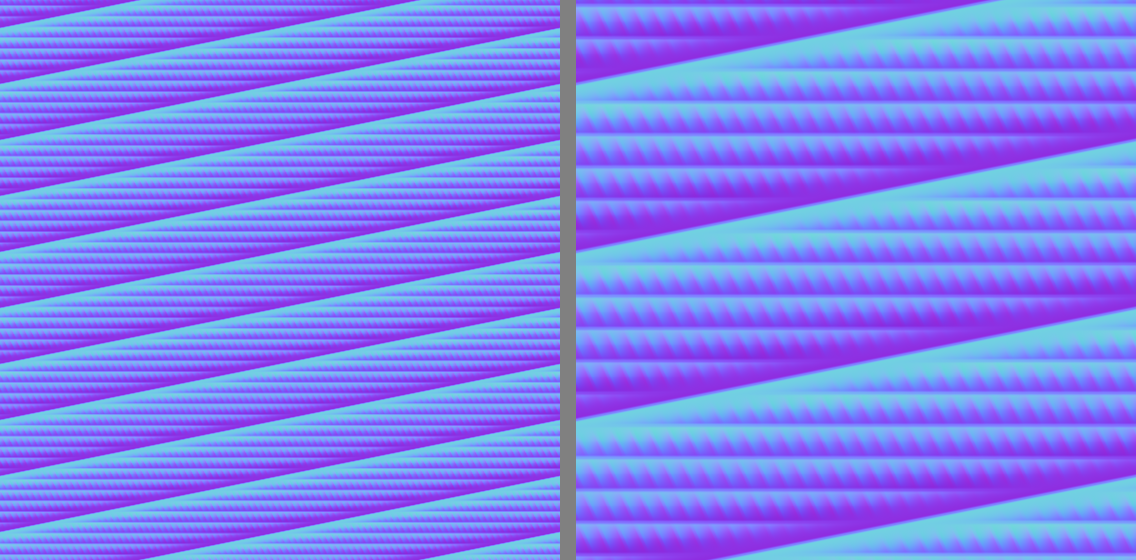
Left, the full canvas; right, a detail of the centre.
Give the GLSL for this texture map, as a three.js fragment shader.

```glsl
// Tangent-space normal map of wound cord: ten slanted, overlapping wraps, each
// covered with fine horizontal ropes whose strands twist diagonally.
// Slopes of wrap, rope and strand are summed, then packed as a unit normal.
varying vec2 vUv;

const vec2 WRAP_REPEATS = vec2(-2.0, 10.0);   // whole numbers keep the tile seamless
const vec2 ROPE_REPEATS = vec2(0.0, 52.0);
const vec2 STRAND_REPEATS = vec2(90.0, 39.0);
const vec2 WRAP_TILT = vec2(-0.17, 0.92);
const vec2 ROPE_TILT = vec2(0.0, 0.56);
const vec2 STRAND_TILT = vec2(0.17, -0.20);

// Position inside one repeat, from -1 to 1.
float across(vec2 uv, vec2 repeats, float shift) {
  return 2.0 * fract(dot(uv, repeats) + shift) - 1.0;
}

// Fades to zero at the ends of a repeat, so the jump between repeats is smooth.
float softEnds(float t, float width) {
  return smoothstep(0.0, width, 1.0 - abs(t));
}

// Slope of a rounded ridge; a higher power flattens its crown.
float ridgeSlope(float t, float power, float edge) {
  return sign(t) * pow(abs(t), power) * softEnds(t, edge);
}

vec3 packNormal(vec2 slope) {
  return 0.5 + 0.5 * normalize(vec3(slope, 1.0));
}

void main() {
  float wrap = across(vUv, WRAP_REPEATS, 0.5);
  float rope = across(vUv, ROPE_REPEATS, 0.5);
  float strand = across(vUv, STRAND_REPEATS, 0.0);

  // Ropes sink into the smooth borders of each wrap.
  float ropeDepth = 1.0 - smoothstep(0.62, 0.96, abs(wrap));
  // Strands show on the crown of a rope and vanish in its grooves.
  float strandDepth = ropeDepth * (1.0 - rope * rope);

  vec2 slope = WRAP_TILT * ridgeSlope(wrap, 1.9, 0.035);
  slope += ROPE_TILT * ridgeSlope(rope, 0.8, 0.2) * ropeDepth;
  slope += STRAND_TILT * ridgeSlope(strand, 0.9, 0.35) * 1.7 * strandDepth;

  gl_FragColor = vec4(packNormal(slope), 1.0);
}
```
